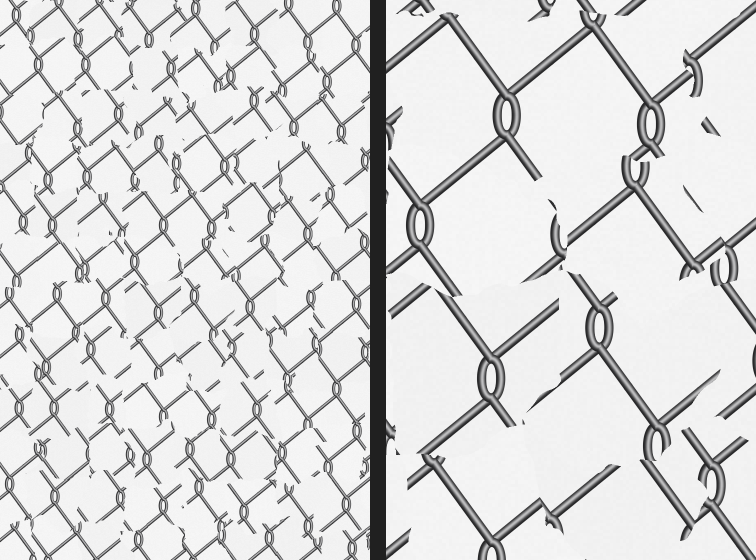
Left: the whole. Right: its middle third, enlarged.
Reproduce this pattern procedurally as a Shadertoy shader.

```glsl
// Torn chain-link mesh on pale paper: steel wires hook around each other at every
// point of a skewed lattice. Ragged patches shift the lattice by random amounts,
// so that wires break off and restart. One unit is the width of a patch.

const vec2 DOWN_STEP = vec2(0.40, -0.82);  // knot to knot along falling wires
const vec2 UP_STEP = vec2(0.60, 0.76);     // knot to knot along rising wires
const vec2 HOOK = vec2(0.066, 0.135);      // radii of the hooked bend
const float WIRE = 0.032;                  // half the wire thickness

float hash(vec2 p) {
    return fract(sin(dot(p, vec2(127.1, 311.7))) * 43758.5453);
}

float noise(vec2 p) {
    vec2 i = floor(p), f = fract(p);
    f = f * f * (3.0 - 2.0 * f);
    return mix(mix(hash(i), hash(i + vec2(1, 0)), f.x),
               mix(hash(i + vec2(0, 1)), hash(i + vec2(1, 1)), f.x), f.y);
}

// Distance to a segment, and the signed offset towards its upper side
vec2 segment(vec2 p, vec2 a, vec2 b) {
    vec2 pa = p - a, ba = b - a;
    float along = clamp(dot(pa, ba) / dot(ba, ba), 0.0, 1.0);
    vec2 normal = normalize(vec2(-ba.y, ba.x));
    normal *= sign(normal.y);
    return vec2(length(pa - ba * along), dot(pa, normal));
}

vec2 nearer(vec2 a, vec2 b) { return a.x < b.x ? a : b; }

// One bent wire: in from the upper left, round the hook, out to the lower left
vec2 strand(vec2 q) {
    vec2 top = vec2(0.0, HOOK.y);
    vec2 wire = nearer(segment(q, top, -0.5 * DOWN_STEP),
                       segment(q, -top, -0.5 * UP_STEP));
    if (q.x > -0.01) {
        float radial = length(q / HOOK);
        float gradient = length(q / (HOOK * HOOK)) / max(radial, 0.001);
        float offset = (radial - 1.0) / max(gradient, 0.001);
        wire = nearer(wire, vec2(abs(offset), offset));
    }
    return wire;
}

// Dark edged steel with a highlight above the centre line
vec3 paintWire(vec3 under, vec2 wire, float blur) {
    float across = wire.y / WIRE - 0.15;
    float tone = 0.13 + 0.62 * exp(-3.5 * across * across);
    float cover = 1.0 - smoothstep(WIRE - blur, WIRE + blur, wire.x);
    return mix(under, vec3(tone, tone, tone + 0.005), cover);
}

vec3 mesh(vec2 p, float blur) {
    // Ragged patches, most of them displaced
    vec2 ragged = p + 0.5 * vec2(noise(p * 2.3), noise(p * 2.3 + 37.0))
                    + 0.1 * vec2(noise(p * 9.0 + 11.0), noise(p * 9.0 + 71.0));
    vec2 patchId = floor(ragged);
    vec2 shift = vec2(hash(patchId + 3.1), hash(patchId + 8.7)) - 0.5;
    shift *= 0.62 * step(0.3, hash(patchId + 5.3));
    vec3 color = vec3(0.945 + 0.016 * hash(patchId + 1.9));

    // Knots around this point
    vec2 local = p + shift;
    mat2 lattice = mat2(DOWN_STEP, UP_STEP);
    vec2 nearest = round(inverse(lattice) * local);
    for (int y = -1; y <= 1; y++) {
        for (int x = -1; x <= 1; x++) {
            vec2 q = local - lattice * (nearest + vec2(x, y));
            vec2 left = strand(q);
            vec2 right = strand(-q) * vec2(1, -1);
            // The wires swap over and under halfway down the knot
            bool leftOver = q.y > 0.0;
            color = paintWire(color, leftOver ? right : left, blur);
            color = paintWire(color, leftOver ? left : right, blur);
        }
    }
    return color;
}

void mainImage(out vec4 fragColor, in vec2 fragCoord) {
    float unit = 11.64 / iResolution.y;
    vec3 color = vec3(0.0);
    // Four samples smooth the torn edges
    for (int i = 0; i < 4; i++) {
        vec2 jitter = vec2(i % 2, i / 2) * 0.5 - 0.25;
        color += 0.25 * mesh((fragCoord + jitter) * unit, 0.35 * unit);
    }
    // Paper grain
    color += 0.012 * (hash(floor(fragCoord * unit * 44.0)) - 0.5);
    fragColor = vec4(color, 1.0);
}
```
